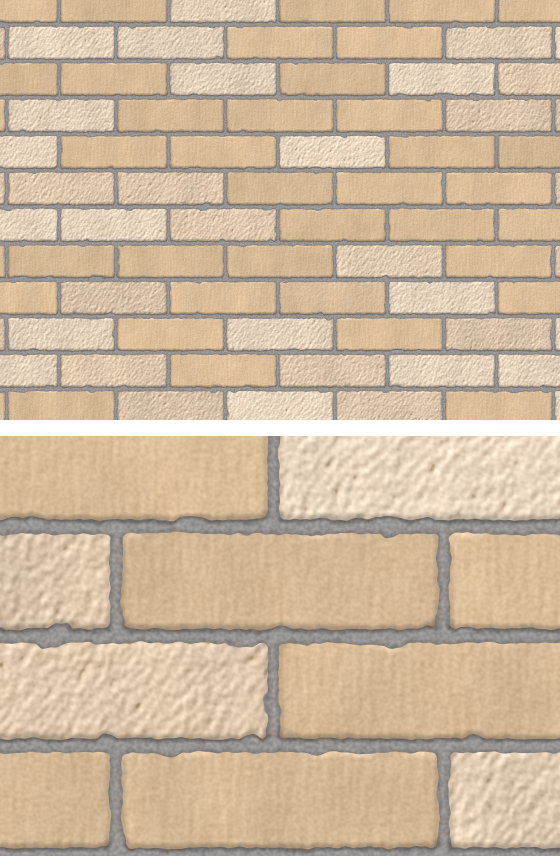
Top: the whole. Bottom: its middle third, enlarged.
Give the GLSL for this texture, as a Shadertoy shader.

```glsl
// Running-bond wall of sandy, rough-faced bricks with grey mortar joints.

vec2 hash2(vec2 p) {
    vec3 q = fract(p.xyx * vec3(0.1031, 0.1030, 0.0973));
    q += dot(q, q.yzx + 33.33);
    return fract((q.xx + q.yz) * q.zy);
}

float gradDot(vec2 cell, vec2 offset) {
    float angle = 6.2832 * hash2(cell).x;
    return dot(vec2(cos(angle), sin(angle)), offset);
}

// Gradient noise, roughly -0.7 to 0.7
float gnoise(vec2 p) {
    vec2 i = floor(p), f = fract(p);
    vec2 u = f * f * f * (f * (f * 6.0 - 15.0) + 10.0);
    vec2 e = vec2(1.0, 0.0);
    return mix(mix(gradDot(i, f), gradDot(i + e, f - e), u.x),
               mix(gradDot(i + e.yx, f - e.yx), gradDot(i + 1.0, f - 1.0), u.x), u.y);
}

float roundBox(vec2 p, vec2 halfSize, float radius) {
    vec2 q = abs(p) - halfSize + radius;
    return length(max(q, 0.0)) + min(max(q.x, q.y), 0.0) - radius;
}

// Height of the brick face: lumps, slanted scratches and, on smooth bricks, drag lines
float relief(vec2 p, float rough) {
    vec2 slant = mat2(0.82, 0.57, -0.57, 0.82) * p;
    float lumps = gnoise(p * 8.0) * 0.5 + gnoise(p * 17.0 + 5.0) * 0.45;
    float scratches = gnoise(slant * vec2(15.0, 6.0)) * 0.7;
    float drag = gnoise(p * vec2(15.0, 2.5) + 9.0) * 0.35;
    return lumps * mix(0.45, 1.0, rough) + mix(drag, scratches, rough);
}

void mainImage(out vec4 fragColor, in vec2 fragCoord) {
    // One unit is one course; a brick and its joint are three units long
    float pixel = 11.52 / iResolution.y;
    vec2 p = fragCoord * pixel + vec2(0.0, 0.15);
    float row = floor(p.y);
    float x = p.x - (mod(row, 2.0) < 0.5 ? 0.18 : 1.62);
    vec2 id = vec2(floor(x / 3.0), row);
    vec2 local = vec2(mod(x, 3.0) - 1.5, fract(p.y) - 0.5);
    vec2 rnd = hash2(id + 37.0);
    vec2 facePos = local + id * vec2(7.3, 5.7) + 40.0;

    // Slightly wavy outline with occasional chips
    float wave = gnoise(facePos * 4.0) * 0.025 + gnoise(facePos * 11.0) * 0.02;
    float chip = 0.045 * smoothstep(0.2, 0.5, gnoise(facePos * vec2(3.0, 2.0) + 3.7));
    float d = roundBox(local, vec2(1.445, 0.435), 0.05) + wave + chip;

    // Three clay tones: tan, beige and pale
    float rough = smoothstep(0.38, 0.44, rnd.x);
    vec3 clay = mix(vec3(0.845, 0.73, 0.59), vec3(0.86, 0.77, 0.665), rough);
    clay = mix(clay, vec3(0.9, 0.825, 0.735), smoothstep(0.62, 0.7, rnd.x));
    clay *= 1.0 + (rnd.y - 0.5) * 0.05;

    // Broad clouds, upright bands and fine grain
    clay *= 1.0 + gnoise(facePos * vec2(1.6, 0.6)) * 0.06;
    clay += vec3(0.9, 1.0, 1.1) * gnoise(facePos * 3.0 + 8.0) * 0.025;
    clay += gnoise(facePos * 27.0) * 0.05;

    // Face lit from the upper left, with pits darkened
    float height = relief(facePos, rough);
    float slope = height - relief(facePos + vec2(-0.028, 0.035), rough);
    clay += slope * mix(0.11, 0.15, rough);
    clay -= vec3(0.10, 0.12, 0.14) * smoothstep(0.4, 0.75, -height);

    // Worn pale upper edge, darker lower edge and sides
    float rim = smoothstep(-0.07, -0.01, d);
    float patchy = smoothstep(-0.15, 0.35, gnoise(facePos * vec2(3.5, 1.0) + 2.0));
    clay += rim * smoothstep(0.25, 0.4, local.y) * patchy * 0.09;
    clay *= 1.0 - 0.2 * rim * smoothstep(-0.3, -0.41, local.y);
    clay *= 1.0 - 0.1 * rim * smoothstep(1.36, 1.43, abs(local.x));

    // Grainy mortar with a contact shadow under and beside each brick
    vec3 mortar = vec3(0.6, 0.585, 0.575);
    mortar += gnoise(p * 15.0) * 0.06 + gnoise(p * 29.0) * 0.09;
    float shadow = smoothstep(0.055, 0.0, d);
    mortar *= 1.0 - shadow * mix(0.14, 0.32, smoothstep(-0.3, -0.45, local.y));

    float brickMask = smoothstep(pixel * 0.7, -pixel * 0.7, d);
    fragColor = vec4(clamp(mix(mortar, clay, brickMask), 0.0, 1.0), 1.0);
}
```
